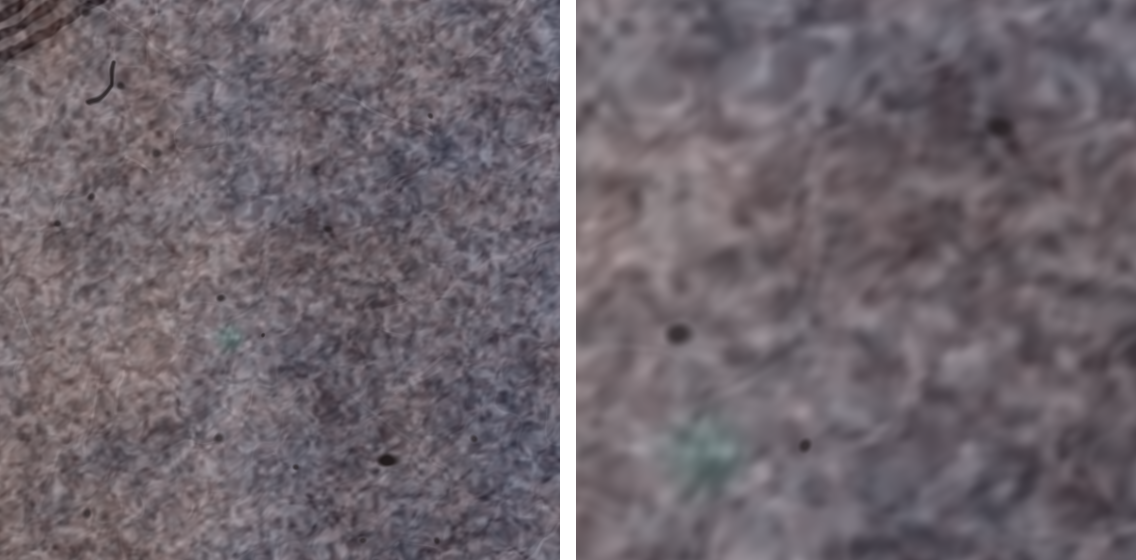
Left: the whole. Right: its middle third, enlarged.
Reproduce this texture procedurally as a WebGL 2 fragment shader.

```glsl
#version 300 es
precision highp float;
// Weathered grey-mauve stone: mottled grain, pale scratches, dark pits and a grooved corner.

uniform vec2 u_resolution;
out vec4 fragColor;

// Integer hash of a cell, returning two values in 0..1
vec2 hash2(vec2 cell) {
    uvec2 v = uvec2(ivec2(cell)) * 1664525u + 1013904223u;
    v.x += v.y * 1664525u;
    v.y += v.x * 1664525u;
    v ^= v >> 16u;
    v.x += v.y * 1664525u;
    v.y += v.x * 1664525u;
    v ^= v >> 16u;
    return vec2(v & 65535u) / 65535.0;
}

// Smooth value noise in -1..1
float noise(vec2 p) {
    vec2 i = floor(p), f = fract(p);
    f = f * f * (3.0 - 2.0 * f);
    float low = mix(hash2(i).x, hash2(i + vec2(1, 0)).x, f.x);
    float high = mix(hash2(i + vec2(0, 1)).x, hash2(i + 1.0).x, f.x);
    return mix(low, high, f.y) * 2.0 - 1.0;
}

float segmentDistance(vec2 p, vec2 a, vec2 b) {
    vec2 pa = p - a, ba = b - a;
    return length(pa - ba * clamp(dot(pa, ba) / dot(ba, ba), 0.0, 1.0));
}

// Pale scratches, mostly rising to the right, steeper on the left
float scratches(vec2 p) {
    float sum = 0.0;
    for (int k = 0; k < 44; k++) {
        vec2 start = hash2(vec2(k, 71)) * 1.2 - 0.15;
        vec2 r = hash2(vec2(k, 137));
        float angle = mix(1.5, 0.5, smoothstep(0.1, 0.5, start.x)) + (r.x - 0.5) * 0.9;
        if (k % 6 == 0) angle = -0.8 + r.x * 0.4;
        vec2 end = start + vec2(cos(angle), sin(angle)) * (0.05 + 0.25 * r.y * r.y);
        float d = segmentDistance(p, start, end);
        sum += (1.0 - smoothstep(0.0005, 0.005, d)) * (0.3 + 0.7 * r.x);
    }
    return min(sum, 1.2);
}

// Small dark holes, one candidate per cell
float pits(vec2 p) {
    vec2 cell = floor(p * 16.0);
    vec2 chance = hash2(cell + 300.0);
    vec2 center = (cell + 0.3 + 0.4 * hash2(cell + 500.0)) / 16.0;
    float radius = 0.004 + 0.005 * chance.y;
    float d = length(p - center);
    return step(0.91, chance.x) * (1.0 - smoothstep(radius * 0.3, radius * 1.4, d));
}

void main() {
    vec2 p = gl_FragCoord.xy / min(u_resolution.x, u_resolution.y);
    vec2 warped = p + 0.005 * vec2(noise(p * 33.0), noise(p * 33.0 + 40.0));

    // Axes along and across the diagonal bedding
    vec2 bed = vec2(dot(p, vec2(0.85, 0.53)), dot(p, vec2(-0.53, 0.85)));
    vec2 wavyBed = vec2(dot(warped, vec2(0.85, 0.53)), dot(warped, vec2(-0.53, 0.85)));

    // Mottling from broad patches down to fine grain
    float light = 0.413 + 0.035 * noise(p * 5.0 + 9.0) + 0.035 * noise(warped * 17.0);
    light += 0.065 * noise(wavyBed * vec2(40.0, 58.0) + 20.0);
    light += 0.09 * noise(warped * 88.0 + 60.0);
    light += 0.05 * noise(wavyBed * vec2(105.0, 150.0) + 90.0);

    // Fine pale veins along the zero lines of a noise field
    float vein = 1.0 - smoothstep(0.0, 0.16, abs(noise(warped * 21.0 + 130.0)));
    light += 0.03 * vein * smoothstep(-0.3, 0.5, noise(p * 9.0 + 70.0));
    light += 0.065 * scratches(warped);

    // Warm on the left, cool and darker on the right
    float cool = smoothstep(0.1, 0.95, p.x + 0.2 * noise(p * 4.0 + 30.0));
    light += mix(0.022, -0.025, cool);
    vec3 tint = mix(vec3(0.032, -0.017, -0.009), vec3(-0.002, -0.02, 0.027), cool);
    tint += vec3(0.016, 0.0, -0.014) * noise(p * 11.0 + 200.0);
    tint += vec3(0.01, -0.004, -0.006) * noise(p * 45.0 + 240.0);

    // Pale smooth ledge and dark grooves in the upper left
    float ledge = smoothstep(0.57, 0.71, bed.y) * (1.0 - smoothstep(0.35, 0.55, bed.x));
    float streak = noise(vec2(bed.x * 7.0, wavyBed.y * 75.0) + 310.0);
    light = mix(light, 0.47 + 0.09 * streak + 0.3 * (light - 0.42), 0.7 * ledge);
    float grooved = smoothstep(0.725, 0.755, wavyBed.y);
    float groove = smoothstep(0.15, 0.8, 0.5 + 0.5 * cos((wavyBed.y - 0.758) * 180.0));
    light -= grooved * (0.05 + 0.17 * groove);
    tint = mix(tint, vec3(0.018, -0.006, -0.012), 0.7 * ledge);

    // Faint green stain
    float stain = 1.0 - smoothstep(0.005, 0.04, length(warped - vec2(0.41, 0.395)));
    tint += stain * vec3(-0.045, 0.03, 0.005);

    // Pits, a larger hole and a short open crack
    float hole = 1.0 - smoothstep(0.008, 0.02, length((warped - vec2(0.695, 0.18)) * vec2(0.85, 1.1)));
    vec2 bend = vec2(0.2, 0.85);
    float crackDistance = min(segmentDistance(warped, vec2(0.16, 0.815), bend),
                              segmentDistance(warped, bend, vec2(0.207, 0.885)));
    float crack = 1.0 - smoothstep(0.001, 0.007, crackDistance);
    float dark = max(max(0.6 * pits(warped), 0.9 * hole), 0.75 * crack);

    vec3 color = mix(vec3(light) + tint, vec3(0.1, 0.075, 0.08), dark);
    fragColor = vec4(clamp(color, 0.0, 1.0), 1.0);
}
```
